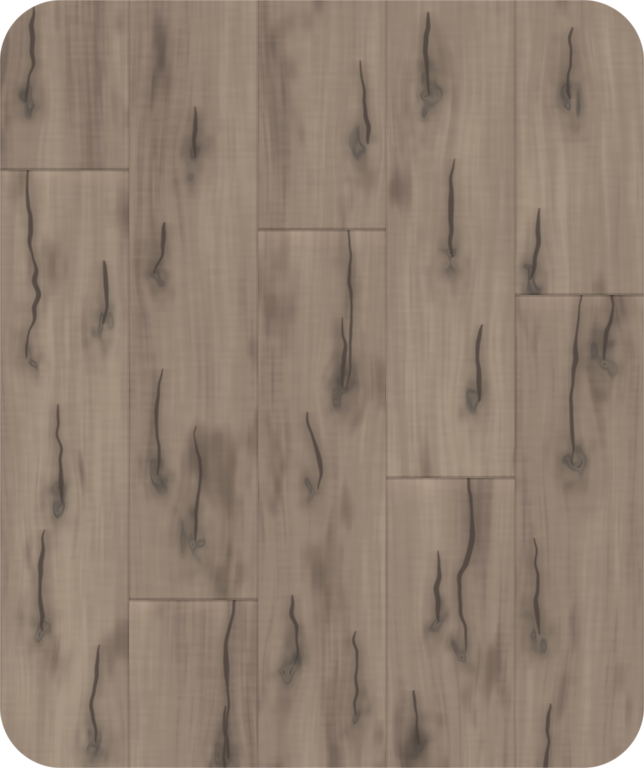
This texture is drawn by a Shadertoy shader. Its source:

```glsl
// Weathered oak planks: five columns, each split by one staggered butt joint.
// Stretched noise makes the grain; hashed cracks and knots bend and stain it.
// Lengths are in canvas heights, and a white rounded frame masks the corners.

const float COLUMNS = 5.0;
const float CORNER_RADIUS = 0.08;
const vec3 OAK_DARK = vec3(0.49, 0.425, 0.38);
const vec3 OAK_MID = vec3(0.58, 0.51, 0.45);
const vec3 OAK_LIGHT = vec3(0.65, 0.58, 0.51);
const vec3 CRACK_BROWN = vec3(0.29, 0.25, 0.23);
const vec3 KNOT_GREY = vec3(0.31, 0.295, 0.28);

float hash(vec2 p) {
    vec3 q = fract(vec3(p.xyx) * 0.1031);
    q += dot(q, q.yzx + 33.33);
    return fract((q.x + q.y) * q.z);
}

float noise(vec2 p) {
    vec2 i = floor(p), f = fract(p);
    f = f * f * (3.0 - 2.0 * f);
    return mix(mix(hash(i), hash(i + vec2(1, 0)), f.x),
               mix(hash(i + vec2(0, 1)), hash(i + vec2(1, 1)), f.x), f.y);
}

float fbm(vec2 p) {
    return 0.55 * noise(p) + 0.28 * noise(p * 2.1 + 7.3) + 0.17 * noise(p * 4.3 + 19.1);
}

// Vertical split tapering at both ends: x = dark line, y = soft stain
vec2 crack(vec2 p, vec2 center, float halfLength, float seed, float px) {
    float t = (p.y - center.y) / halfLength;
    float taper = sqrt(max(0.0, 1.0 - t * t));
    float wander = 0.018 * (noise(vec2(p.y * 13.0, seed)) - 0.5)
                 + 0.005 * (noise(vec2(p.y * 60.0, seed + 5.0)) - 0.5);
    float d = abs(p.x - center.x - wander);
    float width = 0.0026 * taper * (0.35 + noise(vec2(p.y * 30.0, seed + 9.0)));
    float line = (1.0 - smoothstep(width - px, width + 1.5 * px, d)) * smoothstep(0.0, 0.35, taper);
    return vec2(line, taper * exp(-d * d / 0.00012));
}

// Ragged, tilted knot: x = dark core with rings, y = surrounding stain
vec2 knot(vec2 p, vec2 center, float size, float seed) {
    vec2 q = (p - center) / (size * vec2(0.013, 0.023));
    q.x += q.y * (hash(vec2(seed, 3.0)) - 0.5) * 1.2;
    q += 1.6 * (vec2(noise(p * vec2(110, 50) + seed), noise(p * vec2(80, 60) - seed)) - 0.5);
    float r = length(q);
    float rings = 0.6 + 0.4 * sin(r * 7.0 + 6.0 * noise(p * 70.0 + seed));
    return vec2(exp(-r * r * 1.3) * rings, exp(-r * r * 0.28));
}

// Sideways shift that makes the grain flow around a knot
float grainBend(vec2 p, vec2 center, float size) {
    vec2 q = (p - center) / (size * vec2(0.035, 0.06));
    return (p.x - center.x) * exp(-dot(q, q)) * 0.65;
}

vec3 woodGrain(vec2 p, float seed) {
    p.x += 0.022 * noise(p * vec2(9.0, 4.0) + seed);
    float broad = fbm(p * vec2(17.0, 2.5) + seed * 3.7);
    float streaks = fbm(p * vec2(85.0, 5.0) + seed * 5.1);
    float fibres = noise(p * vec2(260.0, 16.0) + seed);
    float weave = noise(p * vec2(45.0, 230.0));
    float tone = 0.52 + 0.75 * (broad - 0.5) + 0.55 * (streaks - 0.5)
               + 0.22 * (fibres - 0.5) + 0.12 * (weave - 0.5)
               + 0.14 * (hash(vec2(seed, 8.0)) - 0.5);
    vec3 color = mix(OAK_DARK, OAK_MID, smoothstep(0.0, 0.5, tone));
    color = mix(color, OAK_LIGHT, smoothstep(0.45, 1.0, tone));
    float smudge = smoothstep(0.6, 0.9, fbm(p * vec2(24.0, 8.0) - seed * 2.3));
    return color * (1.0 - 0.22 * smudge * vec3(0.95, 1.0, 1.0));
}

vec3 plank(vec2 p, float left, float width, vec2 span, float seed, bool jointOnTop, float px) {
    float count = max(1.0, floor((span.y - span.x) * 5.0 + 0.5));
    vec2 cracks = vec2(0), knots = vec2(0);
    float bend = 0.0;
    // The last mark is a long split running down from the butt joint
    for (float i = 0.0; i < 5.0; i++) {
        bool fromJoint = i == count;
        if (i > count || (fromJoint && !jointOnTop)) break;
        vec2 id = vec2(seed, i * 3.0 + 1.0);
        float size = mix(0.55, 1.15, hash(id + 11.0));
        float halfLength = fromJoint ? mix(0.08, 0.16, hash(id)) : mix(0.03, 0.085, hash(id));
        float x = left + width * mix(0.15, 0.85, hash(id + 23.0));
        float y = fromJoint ? span.y - halfLength * 0.85
                            : mix(span.x, span.y, (i + hash(id + 37.0)) / count);
        vec2 end = vec2(x - 0.004, y - halfLength);
        cracks = max(cracks, crack(p, vec2(x, y), halfLength, seed + i * 17.0, px));
        knots = max(knots, knot(p, end, size, seed + i * 7.0));
        bend += grainBend(p, end, size);
    }
    vec3 color = woodGrain(p - vec2(bend, 0.0), seed);
    color *= 1.0 - 0.15 * cracks.y - 0.2 * knots.y;
    color = mix(color, KNOT_GREY, 0.8 * knots.x);
    return mix(color, CRACK_BROWN, 0.78 * cracks.x);
}

void mainImage(out vec4 fragColor, in vec2 fragCoord) {
    float px = 1.0 / iResolution.y;
    vec2 p = fragCoord * px;
    vec2 canvas = vec2(iResolution.x * px, 1.0);
    float width = canvas.x / COLUMNS;
    float column = clamp(floor(p.x / width), 0.0, COLUMNS - 1.0);
    float joints[5] = float[5](0.779, 0.219, 0.701, 0.378, 0.616);
    float joint = joints[int(column)];
    bool below = p.y < joint;
    vec2 span = below ? vec2(0.0, joint) : vec2(joint, 1.0);
    float seed = column * 13.0 + (below ? 4.0 : 61.0);
    vec3 color = plank(p, column * width, width, span, seed, below, px);

    // Butt joint with a pale lower lip, and faint long seams
    float toJoint = p.y - joint;
    float toSeam = abs(p.x - width * floor(p.x / width + 0.5));
    color *= 1.0 - 0.17 * (1.0 - smoothstep(0.001, 0.001 + 2.0 * px, abs(toJoint)));
    color *= 1.0 + 0.06 * smoothstep(-0.03, 0.0, toJoint) * (below ? 1.0 : 0.0);
    color *= 1.0 - 0.09 * (1.0 - smoothstep(0.0005, 0.0005 + 2.0 * px, toSeam));

    // White rounded frame
    vec2 q = abs(p - 0.5 * canvas) - 0.5 * canvas + CORNER_RADIUS;
    float frame = length(max(q, 0.0)) - CORNER_RADIUS;
    fragColor = vec4(mix(color, vec3(1.0), smoothstep(-px, px, frame)), 1.0);
}
```
